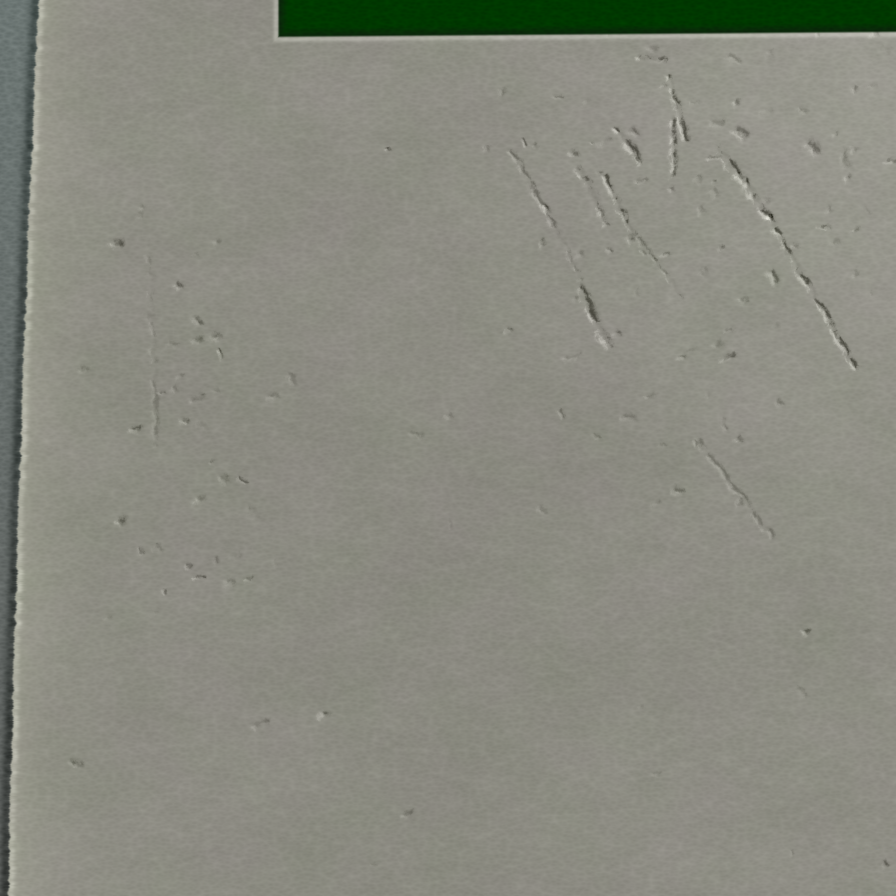
Give the GLSL for this texture, as a WebGL 1 fragment shader.

```glsl
precision highp float;
// Draws a worn grey plaster slab with scratches, a dark left gap and a green panel above.
uniform vec2 u_resolution;

float hash(vec2 p) {
  vec3 q = fract(vec3(p.xyx) * 0.1031);
  q += dot(q, q.yzx + 33.33);
  return fract((q.x + q.y) * q.z);
}
vec2 hash2(vec2 p) { return vec2(hash(p), hash(p + 57.3)); }

// Distance to the nearest scattered point
float cellular(vec2 p) {
  float nearest = 2.0;
  for (int k = 0; k < 9; k++) {
    vec2 c = floor(p) + vec2(mod(float(k), 3.0), floor(float(k) / 3.0)) - 1.0;
    nearest = min(nearest, length(c + hash2(c) - p));
  }
  return nearest;
}

// Layered sines, roughly -1 to 1
float mottle(vec2 p) {
  float sum = 0.0;
  float gain = 0.5;
  for (int i = 0; i < 5; i++) {
    sum += gain * sin(p.x + 1.7 * sin(p.y * 0.8)) * cos(p.y + 1.3 * sin(p.x * 0.7));
    p = mat2(1.5, 1.1, -1.1, 1.5) * p + 2.3;
    gain *= 0.65;
  }
  return sum;
}

float segment(vec2 p, vec2 a, vec2 b) {
  vec2 ab = b - a;
  return length(p - a - ab * clamp(dot(p - a, ab) / dot(ab, ab), 0.0, 1.0));
}
float bell(float d, float width) { return exp(-d * d / (width * width)); }
float blob(vec2 p, vec2 center, vec2 radius) {
  vec2 q = (p - center) / radius;
  return exp(-dot(q, q));
}

// Dark groove with a lit lip on its lower left
float groove(vec2 p, vec2 a, vec2 b, float width) {
  float lit = bell(segment(p + vec2(1.5, 0.9) * width, a, b), width);
  return 0.65 * lit - bell(segment(p, a, b), width);
}

// Where small chips gather: two worn fields, a left patch and a low ridge
float chipDensity(vec2 p) {
  float upper = blob(p, vec2(0.69, 0.76), vec2(0.08, 0.16)) + blob(p, vec2(0.91, 0.83), vec2(0.12, 0.12));
  float middle = blob(p, vec2(0.79, 0.56), vec2(0.09, 0.07));
  float left = blob(p, vec2(0.23, 0.56), vec2(0.09, 0.14));
  float ridge = bell(segment(p, vec2(0.12, 0.308), vec2(0.26, 0.365)), 0.015);
  ridge += bell(segment(p, vec2(0.26, 0.365), vec2(0.40, 0.375)), 0.012);
  return 0.015 + 0.45 * upper + 0.4 * middle + 0.32 * left + 0.6 * ridge;
}

float chips(vec2 p, float scale) {
  float sum = 0.0;
  for (int k = 0; k < 9; k++) {
    vec2 c = floor(p * scale) + vec2(mod(float(k), 3.0), floor(float(k) / 3.0)) - 1.0;
    vec2 center = (c + hash2(c + 11.0)) / scale;
    float angle = mix(-1.5, 0.5, hash(c + 23.0));
    float size = hash(c + 31.0);
    vec2 arm = vec2(cos(angle), sin(angle)) * mix(0.0005, 0.006, size * size);
    float present = step(hash(c + 5.0), chipDensity(center));
    float width = mix(0.0018, 0.0034, hash(c + 47.0));
    sum += present * mix(0.25, 1.0, hash(c + 41.0)) * groove(p, center - arm, center + arm, width);
  }
  return sum;
}

float scratches(vec2 p) {
  float s = groove(p, vec2(0.747, 0.915), vec2(0.768, 0.844), 0.0026);
  s += groove(p, vec2(0.752, 0.865), vec2(0.753, 0.806), 0.0026);
  s += groove(p, vec2(0.689, 0.857), vec2(0.715, 0.822), 0.0028);
  s += groove(p, vec2(0.648, 0.812), vec2(0.678, 0.752), 0.0032);
  s += groove(p, vec2(0.677, 0.803), vec2(0.709, 0.738), 0.0026);
  s += groove(p, vec2(0.802, 0.838), vec2(0.860, 0.758), 0.0030);
  s += groove(p, vec2(0.860, 0.758), vec2(0.957, 0.588), 0.0024);
  s += groove(p, vec2(0.650, 0.680), vec2(0.680, 0.615), 0.0032);
  s += groove(p, vec2(0.715, 0.935), vec2(0.742, 0.933), 0.0024);
  s += 0.5 * groove(p, vec2(0.573, 0.832), vec2(0.650, 0.690), 0.0022);
  s += 0.5 * groove(p, vec2(0.716, 0.735), vec2(0.762, 0.668), 0.0022);
  s += 0.4 * groove(p, vec2(0.780, 0.510), vec2(0.862, 0.402), 0.0024);
  return s + 0.3 * groove(p, vec2(0.167, 0.730), vec2(0.176, 0.505), 0.0024);
}

void main() {
  vec2 p = gl_FragCoord.xy / u_resolution;
  float soft = 1.5 / u_resolution.y;

  // Slab tone, mottling and two layers of horizontal grain
  float grain = cellular(p * vec2(95.0, 190.0)) + cellular(p.yx * vec2(270.0, 150.0) + 8.0) - 0.95;
  vec3 color = vec3(0.557, 0.554, 0.517) + 0.012 * mottle(p * vec2(9.0, 14.0)) + 0.028 * grain;
  color += vec3(0.008, 0.0, 0.01) * mottle(p * 23.0 + 4.0);
  color += 0.012 * mottle(p * vec2(55.0, 120.0));
  color += 0.04 * blob(p, vec2(0.95, 0.90), vec2(0.35, 0.35));
  color -= 0.018 * blob(p, vec2(0.45, 0.35), vec2(0.30, 0.40));

  // Broken scratches and chips
  vec2 wobble = 0.0032 * vec2(mottle(p * 110.0), mottle(p * 110.0 + 9.0));
  float wear = smoothstep(-0.25, 0.35, mottle(p * 95.0 + 3.0));
  color += 0.27 * mix(0.12, 1.0, wear) * scratches(p + wobble);
  color += 0.24 * mix(0.4, 1.0, wear) * chips(p + 1.2 * wobble, 42.0);

  // Left gap with a rough bright rim
  float rough = mottle(vec2(3.0, p.y * 190.0));
  float inside = p.x - (0.009 + 0.021 * p.y + 0.013 * p.y * p.y + 0.002 * rough);
  color += vec3(0.05, 0.055, 0.04) * exp(-max(inside, 0.0) / 0.035);
  color += (0.09 + 0.06 * rough) * bell(inside - 0.003, 0.004);
  vec3 gap = mix(vec3(0.38, 0.39, 0.38), vec3(0.43, 0.47, 0.46), p.y) + 0.05 * grain;
  gap -= (0.15 + 0.06 * rough) * bell(inside + 0.004, 0.006);
  color = mix(gap, color, smoothstep(-soft, soft, inside));

  // Green panel with a pale border and dark inner edge
  float panel = min(p.x - 0.311, p.y - (0.959 + 0.008 * (p.x - 0.31)));
  color += 0.12 * bell(panel + 0.003, 0.003);
  vec3 green = mix(vec3(0.04, 0.15, 0.04), vec3(0.0, 0.22, 0.0), smoothstep(0.0, 0.012, panel));
  color = mix(color, green + vec3(0.0, 0.03, 0.0) * grain, smoothstep(-soft, soft, panel));
  gl_FragColor = vec4(clamp(color, 0.0, 1.0), 1.0);
}
```
